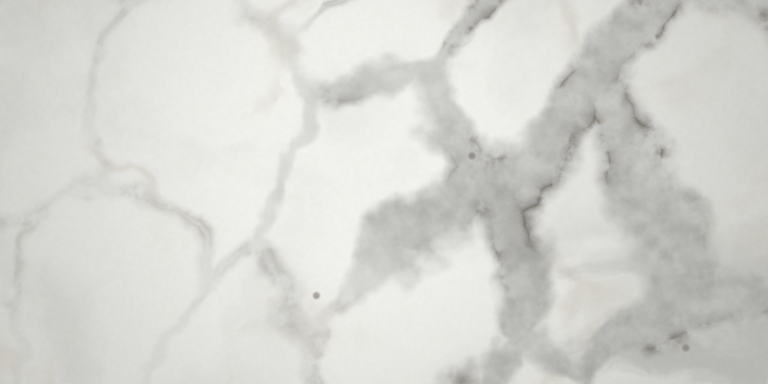
Reproduce this texture procedurally as a Shadertoy shader.

```glsl
// White polished marble: pale rounded slabs parted by cloudy grey veins with brownish rims.
#define WHITE vec3(0.945, 0.945, 0.928)
#define VEIN_GREY vec3(0.695, 0.695, 0.685)
#define RIM_BROWN vec3(0.47, 0.455, 0.42)
#define WARM_TINT vec3(0.76, 0.74, 0.68)
#define CELL_SCALE vec2(2.3, 1.35)
#define VEIN_TILT 0.42
#define VEIN_WIDTH 0.17
#define WARP 0.36
#define SHADE 0.14

float hash(vec2 p) {
    vec3 q = fract(vec3(p.xyx) * 0.1031);
    q += dot(q, q.yzx + 33.33);
    return fract((q.x + q.y) * q.z);
}

vec2 hash2(vec2 p) {
    return vec2(hash(p), hash(p + 71.7));
}

float noise(vec2 p) {
    vec2 i = floor(p), f = fract(p);
    f = f * f * (3.0 - 2.0 * f);
    return mix(mix(hash(i), hash(i + vec2(1, 0)), f.x),
               mix(hash(i + vec2(0, 1)), hash(i + vec2(1, 1)), f.x), f.y);
}

float fbm(vec2 p) {
    float sum = 0.0, amp = 0.5;
    for (int i = 0; i < 5; i++) {
        sum += amp * noise(p);
        p = mat2(1.6, 1.2, -1.2, 1.6) * p + 17.3;
        amp *= 0.5;
    }
    return sum / 0.97;
}

mat2 rotation(float a) {
    return mat2(cos(a), sin(a), -sin(a), cos(a));
}

// Distance to the nearest border between jittered cells
float cellBorder(vec2 p) {
    vec2 base = floor(p), nearest = vec2(0);
    float best = 9.0, border = 9.0;
    for (int y = -1; y <= 1; y++)
    for (int x = -1; x <= 1; x++) {
        vec2 c = base + vec2(x, y);
        vec2 r = c + 0.1 + 0.8 * hash2(c) - p;
        if (dot(r, r) < best) { best = dot(r, r); nearest = r; }
    }
    for (int y = -2; y <= 2; y++)
    for (int x = -2; x <= 2; x++) {
        vec2 c = base + vec2(x, y);
        vec2 r = c + 0.1 + 0.8 * hash2(c) - p, gap = r - nearest;
        if (dot(gap, gap) > 1e-4)
            border = min(border, dot(0.5 * (r + nearest), normalize(gap)));
    }
    return border;
}

// Rare dark mineral dots
float specks(vec2 p) {
    vec2 c = floor(p * 3.0);
    vec2 r = fract(p * 3.0) - 0.2 - 0.6 * hash2(c + 5.0);
    return step(0.8, hash(c + 9.0)) * (1.0 - smoothstep(0.012, 0.04, length(r)));
}

void mainImage(out vec4 fragColor, in vec2 fragCoord) {
    vec2 p = fragCoord / iResolution.y;
    float across = p.x * iResolution.y / iResolution.x;

    // Warped coordinates give the veins their wandering, ragged course
    vec2 q = p + WARP * (vec2(fbm(p * 2.4), fbm(p * 2.4 + 40.0)) - 0.5);
    q += 0.055 * (vec2(fbm(p * 13.0), fbm(p * 13.0 + 60.0)) - 0.5);

    float patches = fbm(p * 2.2 + 11.0);
    float cloud = fbm(q * 5.0 + 23.0);
    float fine = fbm(p * 30.0 + 3.0);

    // Ground: bright middle, shaded ends and faint clouds
    float falloff = smoothstep(0.2, 1.2, length(p - vec2(0.95, 0.6)));
    vec3 col = WHITE - SHADE * falloff - 0.10 * max(cloud - 0.45, 0.0);

    // Faint warm threads in the pale area
    float thread = 1.0 - smoothstep(0.0, 0.045, abs(fbm(q * 1.9 + 31.0) - 0.5));
    col = mix(col, WARM_TINT, 0.35 * thread * smoothstep(0.42, 0.7, fbm(p * 4.0 + 8.0)));

    // Grey vein network, thickening to the right
    float density = smoothstep(0.3, 0.65, across + 0.5 * (patches - 0.5));
    float d = cellBorder(rotation(VEIN_TILT) * q * CELL_SCALE + vec2(3.2, 7.4));
    float width = VEIN_WIDTH * density * smoothstep(0.2, 0.62, fbm(p * 3.1 + 52.0)) + 0.012;
    float haze = 1.0 - smoothstep(0.55 * width, width + 0.045, d);
    float strength = mix(0.22, 0.95, density) * (0.55 + 0.8 * cloud);
    col = mix(col, VEIN_GREY, clamp(haze * strength, 0.0, 1.0));

    // Long level streaks in the lower right
    float streak = fbm(rotation(-0.2) * q * vec2(2.2, 9.0) + 14.0);
    float corner = smoothstep(0.5, 0.9, across) * (1.0 - smoothstep(0.15, 0.5, p.y));
    col = mix(col, VEIN_GREY, 0.8 * corner * smoothstep(0.4, 0.65, streak));

    // Broken, grainy brown rims beside the veins
    float rim = exp(-abs(d - 0.65 * width) / 0.022);
    float broken = smoothstep(0.42, 0.62, fbm(p * 4.5 + 77.0));
    float grainy = smoothstep(0.3, 0.65, fine);
    col = mix(col, RIM_BROWN, 0.85 * rim * broken * grainy * mix(0.2, 1.0, density));

    // Mottling inside the veins, dots and polish grain
    col -= 0.13 * haze * density * (fine - 0.5);
    col = mix(col, RIM_BROWN, 0.6 * specks(p));
    col += 0.012 * (noise(p * 120.0) - 0.5);
    fragColor = vec4(clamp(col, 0.0, 1.0), 1.0);
}
```
